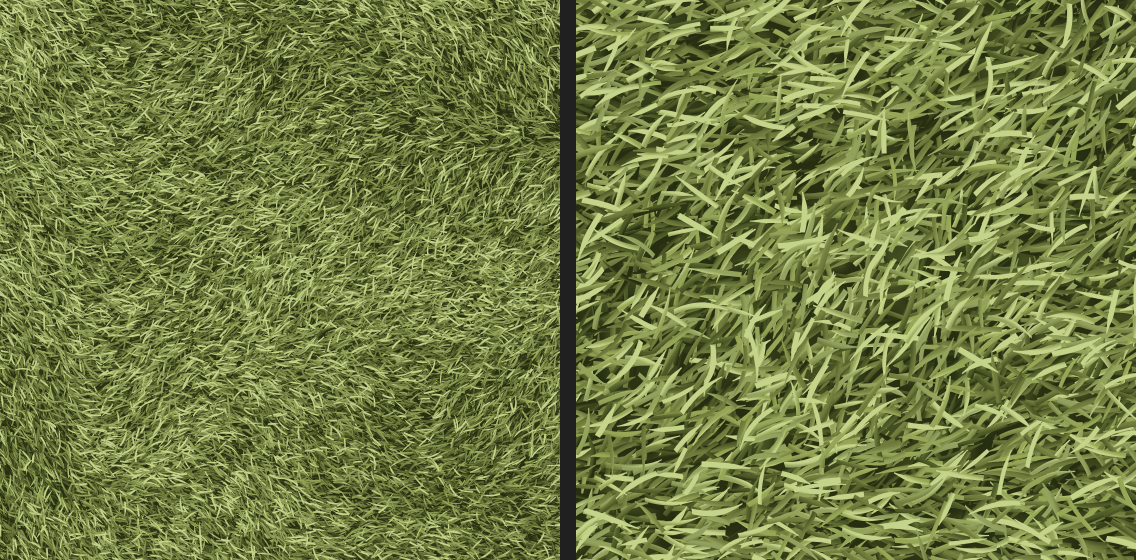
Left: the whole. Right: its middle third, enlarged.
A WebGL 2 fragment shader for this texture:

```glsl
#version 300 es
precision highp float;
// Short turf seen from above: thin, bent, tapering blades scattered on
// jittered grids and painted layer over layer, from dark thatch up to pale
// tips. Slow noise turns the lie of the blades and shades broad patches.

uniform vec2 u_resolution;
out vec4 fragColor;

const int   LAYERS = 14;
const float CELLS = 48.0;            // blades across the canvas, per layer
const float HALF_LENGTH_MIN = 0.008;
const float HALF_LENGTH_MAX = 0.017;
const float HALF_WIDTH = 0.00155;
const float BEND = 14.0;             // strongest curvature of a blade
const float LEAN = 2.2;              // turn of the lie between patches
const float SPREAD = 1.35;           // scatter of blades around the lie
const float DEPTH_TONE = 0.55;       // brightening from bottom to top layer
const float BLADE_TONE = 0.88;       // variation from blade to blade
const float CLUMP_TONE = 0.34;       // light and dark tufts
const float PATCH_TONE = 0.22;       // broad, faint patches
const float TONE_OFFSET = -0.20;

const vec3 THATCH = vec3(0.15, 0.18, 0.065);
const vec3 SHADE  = vec3(0.30, 0.35, 0.15);
const vec3 LEAF   = vec3(0.44, 0.49, 0.24);
const vec3 FRESH  = vec3(0.59, 0.66, 0.33);
const vec3 DUSTY  = vec3(0.57, 0.63, 0.38);
const vec3 TIP    = vec3(0.77, 0.83, 0.54);

float hash(vec2 p) {
    return fract(sin(dot(p, vec2(127.1, 311.7))) * 43758.5453);
}

vec2 hash2(vec2 p) {
    return vec2(hash(p), hash(p + 57.3));
}

float noise(vec2 p) {
    vec2 i = floor(p);
    vec2 f = fract(p);
    f = f * f * (3.0 - 2.0 * f);
    float low = mix(hash(i), hash(i + vec2(1.0, 0.0)), f.x);
    float high = mix(hash(i + vec2(0.0, 1.0)), hash(i + 1.0), f.x);
    return mix(low, high, f.y);
}

// Colour ramp from thatch to tips; dusty greys the light greens.
vec3 grassColor(float tone, float dusty) {
    vec3 light = mix(FRESH, DUSTY, dusty);
    vec3 color = mix(THATCH, SHADE, smoothstep(0.02, 0.20, tone));
    color = mix(color, LEAF, smoothstep(0.20, 0.44, tone));
    color = mix(color, light, smoothstep(0.44, 0.70, tone));
    return mix(color, TIP, smoothstep(0.78, 0.97, tone));
}

// Paints one blade over the colour below it.
vec3 paintBlade(vec3 below, vec2 p, vec2 center, vec2 seed, float depth, float pixel) {
    vec2 shape = hash2(seed + 11.7);
    float halfLength = mix(HALF_LENGTH_MIN, HALF_LENGTH_MAX, shape.x);
    vec2 q = p - center;
    if (dot(q, q) > 1.6 * halfLength * halfLength) return below;

    // Lie of the patch plus the scatter of this blade
    vec2 turn = hash2(seed + 23.1);
    float angle = (noise(center * 5.0 + 3.7) - 0.5) * LEAN
                + (turn.x + turn.y - 1.0) * SPREAD;
    if (hash(seed + 31.9) > 0.5) angle += 3.14159;
    float c = cos(angle);
    float s = sin(angle);
    q = vec2(c * q.x + s * q.y, c * q.y - s * q.x);
    q.y -= (shape.y - 0.5) * 2.0 * BEND * q.x * q.x;

    // Tapered outline
    float along = q.x / halfLength;
    float width = HALF_WIDTH * mix(0.75, 1.15, hash(seed + 41.3));
    width *= 1.0 - 0.75 * smoothstep(0.1, 1.0, along);
    float side = clamp((width - abs(q.y)) / pixel + 0.5, 0.0, 1.0);
    float ends = clamp((halfLength - abs(q.x)) / pixel + 0.5, 0.0, 1.0);

    // Tone from height, tuft, patch and place on the blade
    float tone = TONE_OFFSET + DEPTH_TONE * depth * depth
               + BLADE_TONE * hash(seed + 53.9)
               + CLUMP_TONE * (noise(center * 34.0) - 0.5)
               + PATCH_TONE * (noise(center * 4.0 + 19.0) - 0.5)
               + 0.10 * along + 0.10 * clamp(q.y / HALF_WIDTH, -1.0, 1.0);
    return mix(below, grassColor(tone, hash(seed + 67.1)), side * ends);
}

void main() {
    float pixel = 1.0 / min(u_resolution.x, u_resolution.y);
    vec2 p = gl_FragCoord.xy * pixel;

    // Thatch in the gaps
    vec3 color = grassColor(0.16 * noise(p * 90.0), 0.5);

    // Blades, bottom layer first
    for (int layer = 0; layer < LAYERS; layer++) {
        float level = float(layer);
        vec2 shift = hash2(vec2(level, 5.3));
        vec2 cell = floor(p * CELLS + shift);
        for (int y = -1; y <= 1; y++) {
            for (int x = -1; x <= 1; x++) {
                vec2 id = cell + vec2(x, y);
                vec2 seed = id + level * vec2(71.3, 37.9);
                vec2 center = (id + hash2(seed) - shift) / CELLS;
                color = paintBlade(color, p, center, seed, level / float(LAYERS - 1), pixel);
            }
        }
    }
    fragColor = vec4(color, 1.0);
}
```
